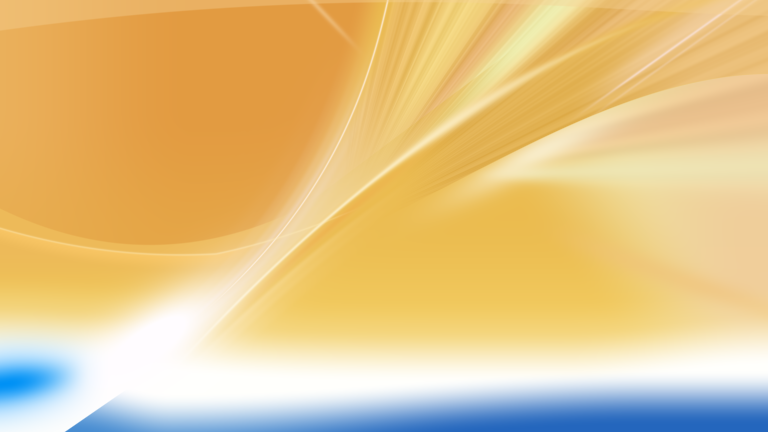
Write a WebGL 2 fragment shader that draws this background.

```glsl
#version 300 es
precision highp float;
uniform vec2 u_resolution;
out vec4 fragColor;

vec3 col;

// Blends a colour over the canvas.
void paint(vec3 color, float amount) { col = mix(col, color, clamp(amount, 0.0, 1.0)); }

float hash(float n) { return fract(sin(n * 127.1) * 43758.5453); }

float noise(float x) {
    float i = floor(x), f = fract(x);
    return mix(hash(i), hash(i + 1.0), f * f * (3.0 - 2.0 * f));
}

float glow(float d, float width) { return exp(-d * d / (width * width)); }

// Smooth step that also works downwards.
float ramp(float from, float to, float v) {
    float t = clamp((v - from) / (to - from), 0.0, 1.0);
    return t * t * (3.0 - 2.0 * t);
}

void main() {
    vec2 p = gl_FragCoord.xy / u_resolution * vec2(16.0 / 9.0, 1.0);
    float x = p.x, y = p.y, aa = 1.0 / u_resolution.y;

    // Signed offsets from the principal curves.
    float h = y - 0.25;
    float rim = x - (0.44 + 1.2 * h - 1.056 * h * h + 0.36 * h * h * h);
    float k = x - 0.593;
    float streak = y - (0.343 + 0.97 * k - 0.33 * k * k);
    float e = x - 0.926;
    float fold = y - (0.514 + 0.5 * e + 0.12 * e * e - 0.32 * e * e * e);
    float bowl = y - (0.433 + 0.7 * (x - 0.347) * (x - 0.347));

    // Gold ground and the orange bowl on the left.
    col = mix(vec3(0.92, 0.735, 0.31), vec3(0.95, 0.80, 0.38), ramp(0.5, 0.2, y));
    float leftSide = ramp(0.005, -0.08, rim);
    vec3 orange = mix(vec3(0.92, 0.69, 0.36), vec3(0.885, 0.60, 0.25), ramp(-0.05, 0.45, x));
    orange = mix(orange, vec3(0.90, 0.67, 0.28), ramp(0.75, 0.43, y) * 0.6);
    paint(vec3(0.93, 0.73, 0.35), leftSide * ramp(0.3, 0.43, y));
    paint(orange, leftSide * ramp(-aa, aa, bowl) * 0.95);
    float arc = y - (0.41 + 0.35 * (x - 0.42) * (x - 0.42) + 0.15 * max(x - 0.5, 0.0));
    col += 0.04 * ramp(-0.04, 0.0, arc) * ramp(aa, -aa, arc) * leftSide;

    // Fan of coloured rays above the streak.
    vec2 q = p - vec2(0.787, 0.47);
    float a = atan(q.y, q.x), r = length(q);
    float above = ramp(-0.01, 0.03, streak) * ramp(-0.005, 0.03, rim);
    float reach = above * ramp(0.08, 0.45, r);
    paint(vec3(0.91, 0.72, 0.40), above * 0.7);
    paint(vec3(0.94, 0.83, 0.48), glow(a - 1.06, 0.12) * reach * 0.85);
    paint(vec3(0.91, 0.70, 0.46), glow(a - 0.91, 0.05) * reach * 0.8);
    paint(vec3(0.94, 0.94, 0.70), glow(a - 0.8, 0.06) * reach);
    paint(vec3(0.90, 0.71, 0.44), glow(a - 0.64, 0.06) * reach * 0.8);
    float veil = y - 0.66 - 0.75 * (x - 0.887);
    paint(vec3(0.89, 0.71, 0.29), above * ramp(aa, -aa, veil) * ramp(1.22, 1.0, x) * 0.6);

    // Brown band between the streak and the fold.
    float band = ramp(-aa, aa, fold) * ramp(0.01, -0.02, streak) * ramp(0.9, 1.1, x);
    vec3 bandColor = mix(vec3(0.88, 0.69, 0.32), vec3(0.92, 0.75, 0.49), ramp(1.3, 1.65, x));
    paint(bandColor, band * 0.9);
    col += (noise(a * 45.0) + 0.5 * noise(a * 130.0) - 0.75) * vec3(0.06, 0.09, 0.14)
        * max(reach, band * 0.6);
    float ridge = y - 0.769 - 0.71 * (x - 1.389);
    paint(vec3(0.97, 0.87, 0.80), (glow(ridge, 0.004) + 0.5 * glow(ridge - 0.02, 0.03)
        + 0.5 * glow(ridge + 0.025, 0.004)) * ramp(1.3, 1.5, x) * 0.7);

    // Pale sheets below the fold on the right.
    float under = ramp(aa, -aa, fold), fade = ramp(1.12, 1.42, x);
    vec3 sheet = mix(vec3(0.94, 0.87, 0.63), vec3(0.94, 0.81, 0.62), ramp(1.4, 1.75, x));
    paint(sheet, under * ramp(0.0, 0.36, x - 1.14 - (0.6 - y) * 0.75) * 0.95);
    float blush = (y - 0.59) / (x - 0.95);
    paint(vec3(0.94, 0.77, 0.57), under * fade * glow(blush - 0.22, 0.09) * 0.85);
    col += 0.09 * (noise(blush * 24.0) - 0.5) * under * fade * ramp(0.56, 0.62, y);
    paint(vec3(0.94, 0.92, 0.74), under * glow(blush - 0.03, 0.07) * ramp(1.08, 1.25, x) * 0.75);
    paint(vec3(0.98, 0.95, 0.84), under * glow(fold + 0.03, 0.04) * glow(x - 1.25, 0.18) * 0.85);
    float rose = y - 0.42 + 0.36 * (x - 1.39);
    paint(vec3(0.94, 0.76, 0.47), glow(rose, 0.03) * ramp(1.2, 1.5, x) * 0.55);

    // Luminous sheet and fine filaments between the rim and the streak.
    float between = ramp(-0.01, 0.02, rim) * ramp(-0.01, 0.015, streak);
    paint(vec3(0.96, 0.88, 0.68), between * ramp(0.85, 0.45, y) * 0.7);
    float halo = exp(-abs(rim) * (rim < 0.0 ? 27.0 : 34.0)) * ramp(1.0, 0.5, y);
    paint(vec3(0.95, 0.87, 0.86), halo * (0.4 + 0.6 * noise(rim * 90.0)) * ramp(0.1, 0.3, y));
    float fine = noise((streak + 0.06 * x) * 75.0) * glow(streak + 0.03, 0.07);
    paint(vec3(0.98, 0.86, 0.58), fine * ramp(1.05, 0.5, x) * 0.8);
    paint(vec3(0.93, 0.67, 0.27), glow(streak + 0.025, 0.012) * glow(x - 0.77, 0.17) * 0.6);
    float core = glow(streak, 0.005 + 0.012 * glow(x - 1.1, 0.17));
    paint(vec3(0.99, 0.94, 0.79), core * ramp(1.6, 1.0, x) * ramp(0.3, 0.5, x) * 0.85);
    paint(vec3(1.0, 0.94, 0.88), glow(rim, 0.0025) * ramp(0.25, 0.4, y) * 0.75);
    paint(vec3(0.99, 0.91, 0.70), glow(arc, 0.0025) * ramp(0.85, 0.7, x) * 0.45);

    // Lighter cap along the top edge and faint rays beneath it.
    float cap = y - 0.995 + 0.073 * (x - 0.95) * (x - 0.95) * ramp(2.6, 1.2, x);
    paint(vec3(0.96, 0.82, 0.58), ramp(-aa, aa, cap) * 0.4);
    float shaft = y - 1.0 + 1.05 * (x - 0.72);
    paint(vec3(0.96, 0.82, 0.62), glow(shaft, 0.009) * ramp(0.84, 0.98, y) * leftSide * 0.55);

    // White horizon with the burst at its left end.
    float lift = 0.06 * exp(-x * x * 5.0) + 0.04 * ramp(1.3, 1.778, x);
    paint(vec3(0.97, 0.90, 0.68), ramp(0.31, 0.17, y - lift) * 0.6);
    paint(vec3(1.0, 1.0, 0.99), ramp(0.235, 0.11, y - lift));
    vec2 b = mat2(0.82, -0.57, 0.57, 0.82) * (p - vec2(0.34, 0.2));
    paint(vec3(1.0, 0.99, 1.0), 1.2 * exp(-b.x * b.x * 17.0 - b.y * b.y * 150.0));

    // Blue pool on the left and blue ground below the horizon.
    float pool = y - 0.11 - 0.12 * x;
    paint(vec3(0.58, 0.82, 1.0), 1.2 * glow(pool, 0.075) * ramp(0.26, 0.0, x));
    paint(vec3(0.0, 0.57, 0.96), glow(pool, 0.035) * ramp(0.21, 0.02, x));
    float slope = 0.69 * (x - 0.15) - y;
    float shore = 0.01 + 0.055 * ramp(0.4, 1.5, x) + 0.04 * ramp(0.4, 0.15, x);
    vec3 blue = mix(vec3(0.28, 0.55, 0.82), vec3(0.14, 0.40, 0.74), ramp(0.4, 1.1, x));
    paint(blue, ramp(-aa, aa, slope) * ramp(shore + 0.08, shore - 0.05, y));

    fragColor = vec4(clamp(col, 0.0, 1.0), 1.0);
}
```
